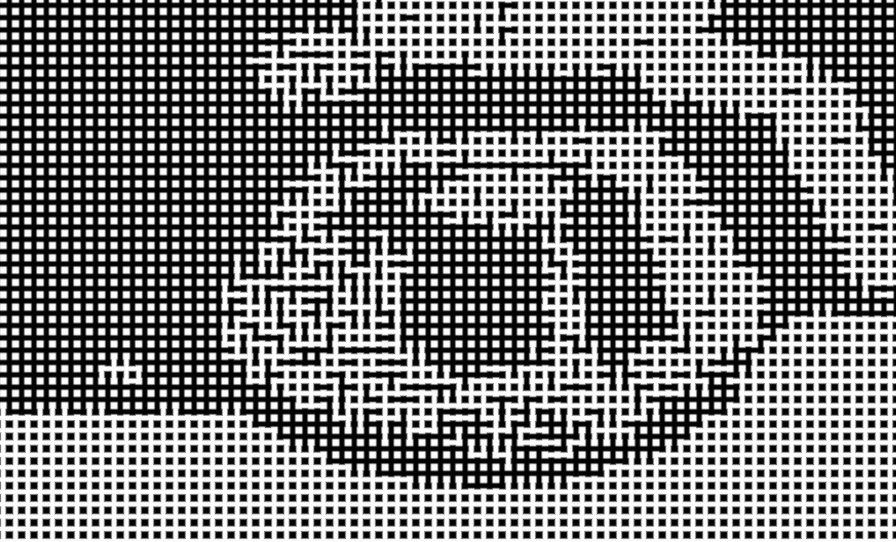
Reproduce this pattern procedurally as a Shadertoy shader.

```glsl
// A close-up eye drawn as a coarse two-by-two halftone weave.
// Soft shapes make a tone map; fixed white dots gain narrow bridges to their
// neighbours wherever the locally sampled, slightly noisy tone is bright.

#define ROWS 44.0         // lattice rows over the canvas height
#define PHASE vec2(0.26, 0.07)
#define DOT_HALF 0.29     // half width of a lone white dot, in cells
#define BRIDGE_HALF 0.215 // half width of a white bridge, in cells
#define EDGE 0.11         // softness of dot edges, in cells
#define SOFT 0.022        // softness of the tone shapes
#define GRAIN 0.62        // random variation of the tone
#define INK 0.01
#define PAPER 0.99

float hash(vec2 p) {
    return fract(sin(dot(p, vec2(127.1, 311.7))) * 43758.5453);
}

// Soft elliptical mask
float blob(vec2 p, vec2 center, vec2 radius) {
    float d = (length((p - center) / radius) - 1.0) * min(radius.x, radius.y);
    return 1.0 - smoothstep(-SOFT, SOFT, d);
}

// Soft capsule mask
float stroke(vec2 p, vec2 a, vec2 b, float radius) {
    vec2 ab = b - a;
    float t = clamp(dot(p - a, ab) / dot(ab, ab), 0.0, 1.0);
    return 1.0 - smoothstep(-SOFT, SOFT, length(p - a - t * ab) - radius);
}

// Brightness of the eye, in units of the canvas height
float eyeTone(vec2 p) {
    float tone = 0.15;

    // Brow bone and the light running down the outer corner
    tone = mix(tone, 0.66, blob(p, vec2(0.575, 0.875), vec2(0.105, 0.075)));
    float brow = stroke(p, vec2(0.77, 0.99), vec2(1.20, 0.975), 0.115);
    brow = max(brow, stroke(p, vec2(1.23, 0.885), vec2(1.44, 0.84), 0.065));
    brow = max(brow, stroke(p, vec2(1.50, 0.79), vec2(1.63, 0.54), 0.075));
    tone = mix(tone, 0.8, brow);

    // Upper lid rim and white of the eye
    float white = stroke(p, vec2(0.71, 0.725), vec2(1.12, 0.73), 0.026);
    white = max(white, blob(p, vec2(0.93, 0.635), vec2(0.14, 0.055)));
    white = max(white, stroke(p, vec2(1.17, 0.68), vec2(1.33, 0.44), 0.085));
    tone = mix(tone, 0.78, white);
    tone = mix(tone, 0.62, stroke(p, vec2(0.54, 0.60), vec2(0.66, 0.70), 0.045));

    // Mottled inner corner and lower iris
    tone = mix(tone, 0.53, blob(p, vec2(0.58, 0.42), vec2(0.18, 0.15)));
    tone = mix(tone, 0.62, blob(p, vec2(0.95, 0.26), vec2(0.28, 0.10)));
    tone = mix(tone, 0.68, blob(p, vec2(0.75, 0.31), vec2(0.26, 0.09)));
    tone = mix(tone, 0.65, blob(p, vec2(0.72, 0.47), vec2(0.04, 0.10)));
    tone = mix(tone, 0.70, blob(p, vec2(1.25, 0.34), vec2(0.09, 0.06)));
    tone = mix(tone, 0.55, blob(p, vec2(0.215, 0.31), vec2(0.045, 0.03)));

    // Iris shadow, reflected strip and pupil
    tone = mix(tone, 0.17, stroke(p, vec2(1.10, 0.59), vec2(1.155, 0.45), 0.075));
    tone = mix(tone, 0.70, blob(p, vec2(1.035, 0.43), vec2(0.04, 0.14)));
    tone = mix(tone, 0.05, blob(p, vec2(0.873, 0.435), vec2(0.127, 0.125)));
    tone = mix(tone, 0.38, blob(p, vec2(0.95, 0.20), vec2(0.17, 0.04)));

    // Bright cheek outside the eyeball, then the lower lash line
    vec2 lidRadius = vec2(0.53, 0.34);
    float lid = (length((p - vec2(0.895, 0.461)) / lidRadius) - 1.0) * lidRadius.y;
    float cheekTop = mix(0.24, 0.36, smoothstep(1.1, 1.3, p.x));
    cheekTop += 0.06 * smoothstep(1.4, 1.48, p.x);
    float cheek = smoothstep(-0.012, 0.012, cheekTop - p.y) * smoothstep(-0.012, 0.012, lid);
    tone = mix(tone, 0.9, cheek);
    float lash = 1.0 - smoothstep(0.010, 0.026, abs(lid));
    lash *= 1.0 - smoothstep(0.26, 0.31, p.y);
    return mix(tone, 0.1, lash);
}

// Whether the tone at a lattice position calls for white
float isBright(vec2 site) {
    float grain = (hash(site) - 0.5) * GRAIN;
    return step(0.5, eyeTone((site + PHASE) / ROWS) + grain);
}

// Soft bands of a given half width around the lattice axes
vec2 bands(vec2 offset, float halfWidth, float soft) {
    return 1.0 - smoothstep(halfWidth - soft, halfWidth + soft, abs(offset));
}

void mainImage(out vec4 fragColor, in vec2 fragCoord) {
    vec2 grid = fragCoord / iResolution.y * ROWS - PHASE;
    vec2 nearest = floor(grid + 0.5);
    vec2 between = floor(grid) + 0.5;
    vec2 offset = grid - nearest;
    float soft = max(EDGE, 0.7 * ROWS / iResolution.y);

    // Bridges run from dot to dot; the diagonal gaps stay dark
    float across = isBright(vec2(between.x, nearest.y));
    float upward = isBright(vec2(nearest.x, between.y));
    vec2 thin = bands(offset, BRIDGE_HALF, soft);
    float weave = max(across * thin.y, upward * thin.x);

    // Dots shrink to the bridge width where two bridges meet
    float dotHalf = mix(DOT_HALF, BRIDGE_HALF, across * upward);
    vec2 wide = bands(offset, dotHalf, soft);
    float light = max(weave, wide.x * wide.y);

    fragColor = vec4(vec3(mix(INK, PAPER, light)), 1.0);
}
```
